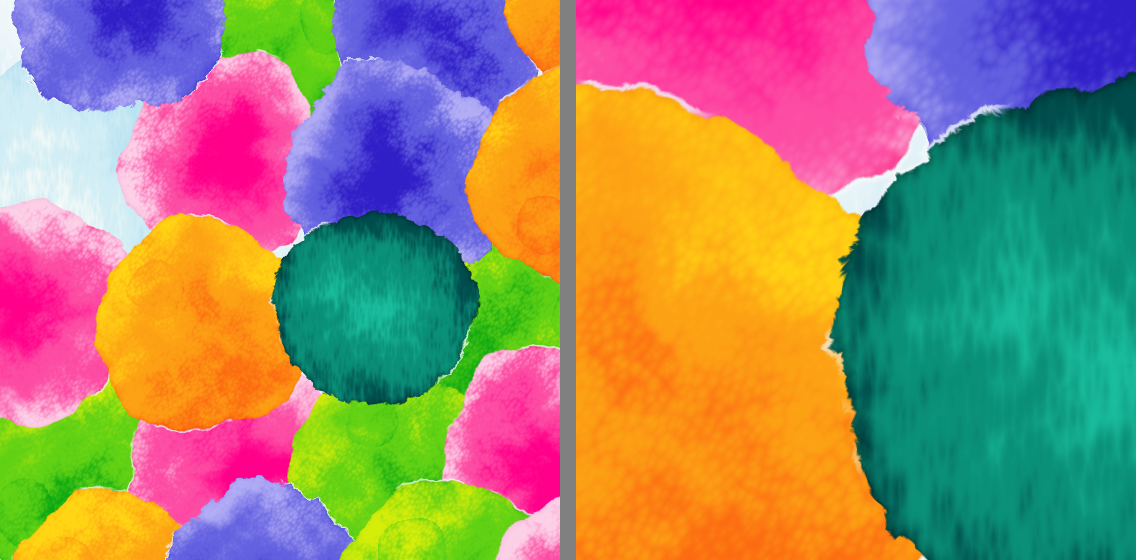
Left, the full canvas; right, a detail of the centre.
Give the GLSL for this background, as a Shadertoy shader.

```glsl
const int COLS = 4;
const int ROWS = 5;
const int COUNT = COLS * ROWS;
const vec2 FIRST = vec2(0.05, -0.09);
const vec2 SPACING = vec2(0.30, 0.265);
const float ROW_SWAY = 0.07;
const float JITTER = 0.025;
const vec2 RADIUS = vec2(0.18, 0.222);
const float CLOUD_SCALE = 17.0;
const float FRAY_SCALE = 130.0;
const float GRAIN = 0.2;
const vec3 PAPER = vec3(0.95, 0.97, 0.98);
const mat2 TURN = mat2(0.8, 0.6, -0.6, 0.8);

// Paints: green, pink, violet, orange, teal, pale blue
const int TEAL = 4;
const vec3 DEEP[6] = vec3[6](vec3(0.06, 0.66, 0.07), vec3(1.0, 0.0, 0.54), vec3(0.19, 0.12, 0.78),
                             vec3(0.99, 0.42, 0.07), vec3(0.10, 0.74, 0.62), vec3(0.96, 0.98, 0.97));
const vec3 BODY[6] = vec3[6](vec3(0.38, 0.82, 0.08), vec3(0.99, 0.30, 0.64), vec3(0.39, 0.38, 0.88),
                             vec3(0.99, 0.63, 0.08), vec3(0.04, 0.56, 0.47), vec3(0.82, 0.93, 0.96));
const vec3 THIN[6] = vec3[6](vec3(0.84, 0.93, 0.04), vec3(0.99, 0.82, 0.91), vec3(0.70, 0.68, 0.96),
                             vec3(1.0, 0.84, 0.08), vec3(0.0, 0.30, 0.30), vec3(0.73, 0.89, 0.95));
const float RADIAL[6] = float[6](0.15, 0.9, 0.8, 0.25, 0.8, 0.2);
const float LOBES[6] = float[6](0.7, 1.2, 1.1, 0.9, 0.45, 1.0);
const float FRAY[6] = float[6](0.003, 0.0025, 0.007, 0.003, 0.005, 0.004);

// Paint of each blob, row by row from the bottom
const int PAINT[COUNT] = int[COUNT](3, 2, 0, 1,  0, 1, 0, 1,  1, 3, 4, 0,  5, 1, 2, 3,  2, 0, 2, 3);

vec2 hash2(vec2 p) {
    return fract(sin(vec2(dot(p, vec2(127.1, 311.7)), dot(p, vec2(269.5, 183.3)))) * 43758.5);
}

// Layered, warped sines, roughly -1 to 1
float wash(vec2 p) {
    float sum = 0.0, amp = 0.5;
    for (int i = 0; i < 5; i++) {
        p += 0.45 * sin(p.yx * 1.3 + vec2(0.0, 1.7));
        sum += amp * sin(p.x + cos(p.y));
        p = TURN * p * 1.9 + 3.1;
        amp *= 0.55;
    }
    return sum;
}

// Distance to the nearest cell point
float cells(vec2 p) {
    vec2 id = floor(p), f = fract(p);
    float nearest = 2.0;
    for (int y = -1; y <= 1; y++)
    for (int x = -1; x <= 1; x++) {
        vec2 o = vec2(x, y);
        nearest = min(nearest, length(o + hash2(id + o) - f));
    }
    return nearest;
}

vec3 pigment(int paint, float tone) {
    vec3 c = mix(THIN[paint], BODY[paint], smoothstep(0.0, 0.5, tone));
    return mix(c, DEEP[paint], smoothstep(0.5, 1.0, tone));
}

// Uneven circle: slow lobes plus small scallops
float outline(vec2 q, float radius, float seed, float lobes) {
    float a = atan(q.y, q.x);
    float wave = 0.045 * sin(3.0 * a + seed) + 0.03 * sin(5.0 * a + 2.3 * seed)
               + 0.02 * sin(9.0 * a + 4.1 * seed) + 0.01 * sin(17.0 * a + 5.7 * seed);
    return length(q) - radius * (1.0 + lobes * wave);
}

void mainImage(out vec4 fragColor, in vec2 fragCoord) {
    vec2 uv = fragCoord / iResolution.y;
    float aa = max(1.0 / iResolution.y, 0.0012);
    float fray = wash(uv * FRAY_SCALE);
    float patches = 0.5 + 0.5 * wash(uv * 11.0 + 5.0);
    float speckle = cells(TURN * uv * vec2(170.0, 110.0)) - 0.45 + 0.5 * wash(uv * 75.0);
    float streak = cells(uv * vec2(150.0, 38.0)) - 0.45 + 0.4 * wash(uv * vec2(120.0, 30.0));

    vec3 color = mix(PAPER, pigment(5, 0.5 + 0.5 * streak), patches);

    for (int i = 0; i < COUNT; i++) {
        // Stepping by 7 shuffles the stack and leaves teal on top
        int k = (i * 7 + 17) % COUNT;
        int paint = PAINT[k];
        vec2 cell = vec2(k % COLS, k / COLS);
        vec2 rnd = hash2(cell + 3.7);
        vec2 center = FIRST + SPACING * cell + (hash2(cell + 9.2) - 0.5) * 2.0 * JITTER;
        center.x += ROW_SWAY * (1.0 + cos(1.5708 * cell.y));

        float radius = mix(RADIUS.x, RADIUS.y, rnd.x);
        if (paint == TEAL) radius = RADIUS.x * 0.95;
        vec2 q = (uv - center) * vec2(0.94 + 0.12 * rnd.y, 1.0);
        if (length(q) > radius * 1.25) continue;

        float seed = 6.28 * rnd.y;
        float d = outline(q, radius, seed, LOBES[paint]) + FRAY[paint] * fray;
        float cloud = wash(uv * CLOUD_SCALE + 7.0 * rnd);
        float depth = clamp(-d / radius, 0.0, 1.0);

        // Pigment load: pooled centre, tilted flow, clouds and paper grain
        vec2 flow = normalize(vec2(0.5 * sin(seed), -1.0));
        float tone = 0.5 + RADIAL[paint] * (depth - 0.36) * 1.1
                   + (1.0 - RADIAL[paint]) * 0.42 * dot(flow, q) / radius + 0.27 * cloud;
        float grain = paint >= TEAL ? 1.3 * streak : speckle * (0.35 + patches);
        tone += GRAIN * grain;

        // Backrun: a dried ring inside the wash
        float ring = length(q - 0.55 * radius * vec2(cos(seed), sin(seed))) - 0.27 * radius + 0.012 * cloud;
        tone += 0.22 * exp(-abs(ring) / 0.008) * step(ring, 0.0) * (1.0 - RADIAL[paint]);

        // Dried rim and bare paper just outside it
        vec3 ink = pigment(paint, tone);
        float rim = exp(-max(-d, 0.0) / 0.004) * (0.35 + 0.4 * patches);
        ink *= mix(vec3(1.0), ink, rim);
        float halo = smoothstep(0.0045, 0.002, d) * smoothstep(0.15, 0.5, cloud);
        color = mix(color, PAPER, 0.8 * halo);
        color = mix(color, ink, smoothstep(aa, -aa, d));
    }
    fragColor = vec4(clamp(color, 0.0, 1.0), 1.0);
}
```
